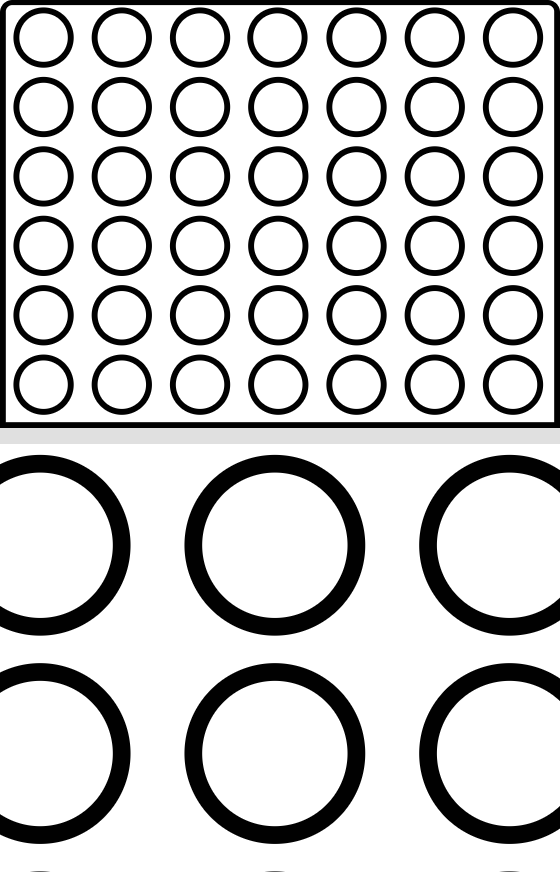
Top: the whole. Bottom: its middle third, enlarged.
This pattern is drawn by a Shadertoy shader. Its source:

```glsl
const vec2 GRID = vec2(7.0, 6.0);
const vec2 FIRST_CENTER = vec2(0.1018, 0.1012);
const vec2 PITCH = vec2(0.1828, 0.1622);
const float RING_RADIUS = 0.0635;
const float RING_HALF_WIDTH = 0.0069;
const vec2 ODD_CELL = vec2(3.0, 5.0);
const vec2 ODD_SHIFT = vec2(-0.0020, 0.0);
const float FRAME_WIDTH = 0.0136;
const float FRAME_TOP = 0.0119;
const float OUTER_CORNER = 0.029;
const float INNER_CORNER = 0.015;
const vec3 PAPER = vec3(1.0);
const vec3 INK = vec3(0.005);

float coverage(float dist, float pixel) {
    return clamp(0.5 - dist / pixel, 0.0, 1.0);
}

float ringDistance(vec2 p, float radius, float halfWidth) {
    return abs(length(p) - radius) - halfWidth;
}

// Box with rounded upper corners and square lower corners
float archBoxDistance(vec2 p, vec2 low, vec2 high, float corner) {
    vec2 local = p - 0.5 * (low + high);
    float radius = local.y > 0.0 ? corner : 0.0;
    vec2 q = abs(local) - 0.5 * (high - low) + radius;
    return length(max(q, 0.0)) + min(max(q.x, q.y), 0.0) - radius;
}

float ringGrid(vec2 p, float pixel) {
    vec2 cell = clamp(round((p - FIRST_CENTER) / PITCH), vec2(0.0), GRID - 1.0);
    vec2 center = FIRST_CENTER + cell * PITCH;
    // One ring in the top row sits slightly off the grid
    if (all(equal(cell, ODD_CELL))) center += ODD_SHIFT;
    return coverage(ringDistance(p - center, RING_RADIUS, RING_HALF_WIDTH), pixel);
}

float frame(vec2 p, vec2 size, float pixel) {
    // The outer edge runs below the canvas to keep the lower corners filled
    float outer = archBoxDistance(p, vec2(0.0, -0.1), size, OUTER_CORNER);
    float inner = archBoxDistance(p, vec2(FRAME_WIDTH),
                                  size - vec2(FRAME_WIDTH, FRAME_TOP), INNER_CORNER);
    return coverage(outer, pixel) * (1.0 - coverage(inner, pixel));
}

void mainImage(out vec4 fragColor, in vec2 fragCoord) {
    // One unit is the canvas height
    float pixel = 1.0 / iResolution.y;
    vec2 p = fragCoord * pixel;
    vec2 size = iResolution.xy * pixel;

    float ink = max(ringGrid(p, pixel), frame(p, size, pixel));
    fragColor = vec4(mix(PAPER, INK, ink), 1.0);
}
```
